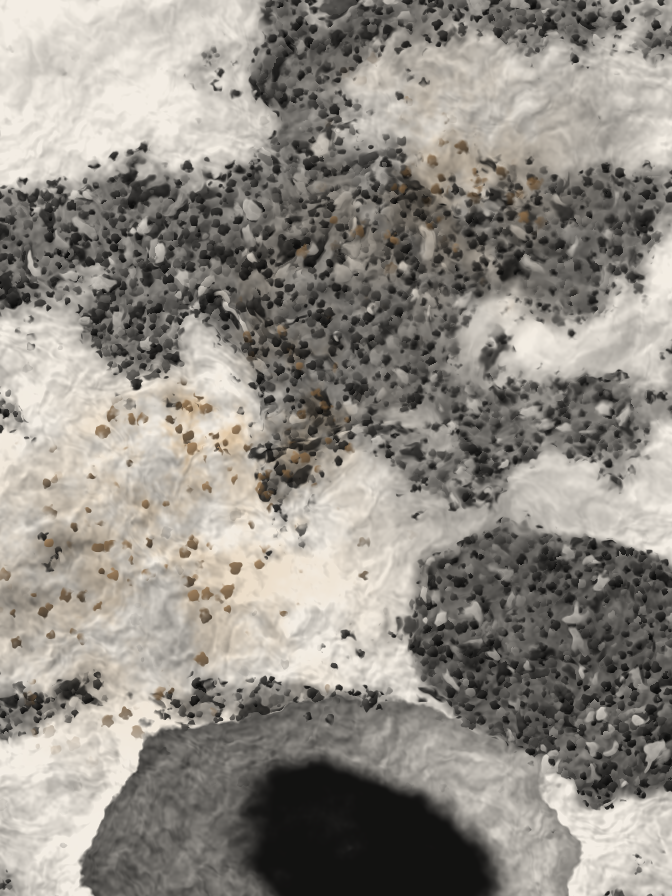
A WebGL 1 fragment shader for this texture:

```glsl
precision highp float;
// Draws a crumbling white mineral crust with dark grit, ochre soil and a shadowed hollow.
uniform vec2 u_resolution;

const vec2 LIGHT = vec2(-0.5, 0.86);

float hash(vec2 p) {
  vec3 q = fract(p.xyx * 0.1031);
  q += dot(q, q.yzx + 33.33);
  return fract((q.x + q.y) * q.z);
}

float noise(vec2 p) {
  vec2 i = floor(p), f = fract(p);
  f = f * f * (3.0 - 2.0 * f);
  return mix(mix(hash(i), hash(i + vec2(1, 0)), f.x),
             mix(hash(i + vec2(0, 1)), hash(i + vec2(1, 1)), f.x), f.y);
}

// Layered noise; a higher gain keeps more of the fine detail.
float fbm(vec2 p, float gain) {
  float sum = 0.0, weight = 1.0, total = 0.0;
  for (int i = 0; i < 5; i++) {
    sum += weight * noise(p);
    total += weight;
    weight *= gain;
    p = mat2(1.6, 1.2, -1.2, 1.6) * p + 11.7;
  }
  return sum / total;
}

// Soft tilted ellipse, 1 at its centre.
float blob(vec2 p, vec2 centre, vec2 radius, float angle) {
  float c = cos(angle), s = sin(angle);
  vec2 d = p - centre;
  d = vec2(c * d.x + s * d.y, c * d.y - s * d.x) / radius;
  return exp(-dot(d, d));
}

// Scattered rough grains: x = cover, y = random tone, z = side facing the light.
vec3 grains(vec2 p, float density, float soft) {
  vec3 best = vec3(0.0);
  float chip = 0.5 * (noise(p * 2.7) - 0.5);
  for (int y = -1; y <= 1; y++) {
    for (int x = -1; x <= 1; x++) {
      vec2 id = floor(p) + vec2(x, y);
      vec2 d = p - id - vec2(hash(id), hash(id + 71.3));
      float seed = hash(id + 19.7);
      float radius = mix(0.22, 0.65, hash(id + 43.1));
      float cover = 1.0 - smoothstep(radius - soft, radius + soft, length(d) + chip);
      cover *= smoothstep(seed, seed + 0.1, density);
      if (cover > best.x) best = vec3(cover, hash(id + 5.9), dot(d, LIGHT) / radius);
    }
  }
  return best;
}

void main() {
  vec2 p = gl_FragCoord.xy / u_resolution.y;
  vec2 w = p + 0.09 * (vec2(fbm(p * 9.0, 0.55), fbm(p * 9.0 + 37.0, 0.55)) - 0.5);

  // Depth of field: the raised right side and the top corner are blurred.
  float focus = 1.0 - 0.75 * blob(p, vec2(0.6, 0.6), vec2(0.2, 0.26), 0.0)
                    - 0.7 * blob(p, vec2(0.05, 0.95), vec2(0.3, 0.16), 0.0);
  float soft = mix(0.42, 0.12, focus);
  float gain = mix(0.42, 0.68, focus);

  // Where grit covers the crust.
  float dirt = blob(w, vec2(0.19, 0.71), vec2(0.25, 0.12), 0.2)
             + blob(w, vec2(0.53, 1.0), vec2(0.26, 0.07), 0.0)
             + blob(w, vec2(0.58, 0.72), vec2(0.21, 0.085), 0.35)
             + 0.8 * blob(w, vec2(0.63, 0.52), vec2(0.16, 0.07), 0.3)
             + 0.9 * blob(w, vec2(0.33, 0.55), vec2(0.06, 0.15), 0.1)
             + 0.9 * blob(w, vec2(0.35, 0.86), vec2(0.03, 0.14), 0.1)
             + 0.8 * blob(w, vec2(0.07, 0.21), vec2(0.13, 0.035), 0.1)
             + 0.7 * blob(w, vec2(0.38, 0.23), vec2(0.15, 0.025), 0.0);
  dirt = smoothstep(0.25, 0.85, dirt + 1.7 * (fbm(p * 13.0 + 5.0, 0.6) - 0.46));
  float basin = smoothstep(0.34, 0.44, blob(w, vec2(0.67, 0.26), vec2(0.22, 0.13), -0.4));
  float edge = 1.0 - length((w - vec2(0.38, 0.03)) / vec2(0.28, 0.2))
             + 0.25 * (fbm(p * 20.0, 0.5) - 0.5);
  float hollow = smoothstep(0.0, 0.03, edge) * (1.0 - basin);
  dirt = max(dirt * (1.0 - 0.7 * hollow), basin);

  // Lit relief of the pale crust.
  float relief = fbm(w * 12.0, gain) - fbm((w + LIGHT * 0.008) * 12.0, gain);
  float tone = 0.8 + 1.1 * relief + 0.5 * (fbm(p * 6.0 + 3.0, 0.5) - 0.5);
  tone += 0.1 * smoothstep(-0.12, 0.0, edge);

  // Shaded hollow with a black pit.
  float wall = mix(0.42, 0.7, smoothstep(0.28, 0.58, p.x)) + relief;
  wall *= mix(0.75, 1.0, smoothstep(0.0, 0.2, edge));
  float pit = smoothstep(0.35, 0.6, blob(w, vec2(0.41, 0.05), vec2(0.16, 0.1), -0.3));
  tone = mix(tone, mix(wall, 0.07, pit), hollow);

  // Grit from coarse to fine, then a few pale crumbs.
  tone = mix(tone, 0.34 - 0.12 * basin + 0.9 * relief, 0.75 * dirt);
  vec3 g = grains(w * 58.0, 0.5 * dirt, soft);
  tone = mix(tone, 0.09 + 0.3 * g.y * g.y + 0.07 * g.z, 0.85 * g.x);
  g = grains(p * 105.0, 0.03 + 0.7 * dirt, soft);
  tone = mix(tone, 0.08 + 0.42 * g.y * g.y + 0.09 * g.z, 0.85 * g.x * (1.0 - pit));
  g = grains(w * 72.0 + 31.0, 0.2 * dirt, soft);
  tone = mix(tone, 0.58 + 0.22 * g.y + 0.1 * g.z, 0.85 * g.x);
  tone += 0.07 * focus * (noise(p * 230.0) - 0.5) * (1.0 - pit);
  vec3 colour = clamp(tone, 0.05, 0.93) * vec3(1.025, 1.0, 0.96);

  // Ochre soil: a faint stain and small clods.
  float soil = blob(w, vec2(0.19, 0.5), vec2(0.07, 0.04), 0.3)
             + 0.4 * blob(p, vec2(0.17, 0.36), vec2(0.2, 0.15), 0.0)
             + 0.5 * blob(w, vec2(0.33, 0.58), vec2(0.06, 0.12), 0.0)
             + 0.35 * blob(p, vec2(0.5, 0.8), vec2(0.12, 0.12), 0.0);
  soil *= smoothstep(0.3, 0.65, fbm(p * 17.0 + 9.0, 0.6)) * (1.0 - hollow);
  colour *= mix(vec3(1.0), vec3(0.9, 0.78, 0.62), min(soil, 1.0));
  g = grains(p * 88.0 + 13.0, 0.75 * soil, soft);
  colour = mix(colour, vec3(0.43, 0.33, 0.22) * (0.6 + 0.6 * g.y + 0.25 * g.z), 0.8 * g.x);

  gl_FragColor = vec4(colour, 1.0);
}
```
